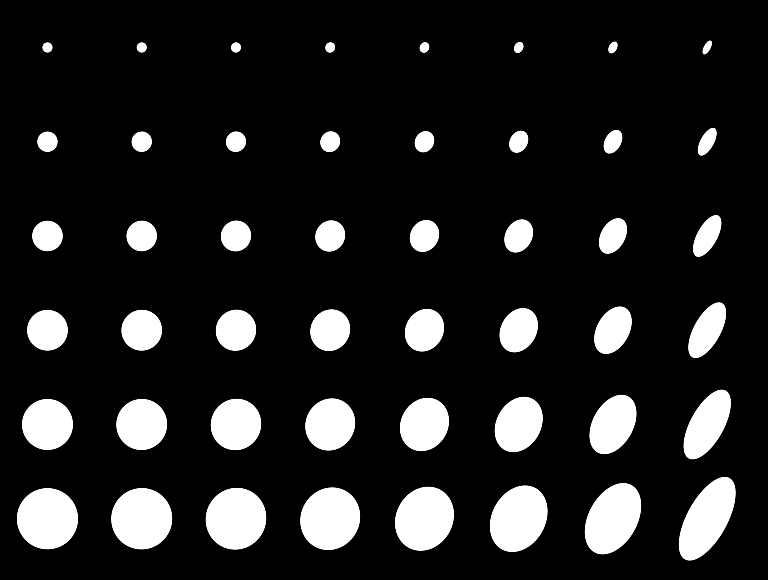
This pattern is drawn by a Shadertoy shader. Its source:

```glsl
#define GRID vec2(8.0, 6.0)
#define CELL 0.1625          // cell side, in canvas heights
#define MARGIN 0.0006        // offset from the top left corner
#define MAX_RADIUS 0.325     // mean radius in the bottom row, in cells
#define MAX_ECCENTRICITY 0.9 // reached in the last column
#define TILT 0.5             // lean of the long axis from vertical, in radians
#define EDGE 0.8             // edge softness, in screen samples

mat2 rotation(float angle) {
    float c = cos(angle), s = sin(angle);
    return mat2(c, s, -s, c);
}

// First-order distance to an axis-aligned ellipse
float ellipseDistance(vec2 p, vec2 axes) {
    float level = length(p / axes);
    float slope = length(p / (axes * axes));
    return level * (level - 1.0) / max(slope, 1e-4);
}

void mainImage(out vec4 fragColor, in vec2 fragCoord) {
    // Grid position, counted from the top left
    vec2 fromTop = vec2(fragCoord.x, iResolution.y - fragCoord.y) / iResolution.y;
    vec2 grid = (fromTop - MARGIN) / CELL;
    vec2 index = clamp(floor(grid), vec2(0.0), GRID - 1.0);
    vec2 local = grid - index - 0.5;

    // Size grows by row, eccentricity by column, at constant area
    float radius = MAX_RADIUS * (index.y + 1.0) / GRID.y;
    float eccentricity = MAX_ECCENTRICITY * index.x / (GRID.x - 1.0);
    float stretch = pow(1.0 - eccentricity * eccentricity, 0.25);
    vec2 axes = radius * vec2(stretch, 1.0 / stretch);

    // Smooth white ellipse on black
    float dist = ellipseDistance(rotation(-TILT) * local, axes);
    float softness = 0.5 * EDGE / (CELL * iResolution.y);
    float ink = 1.0 - smoothstep(-softness, softness, dist);
    fragColor = vec4(vec3(ink), 1.0);
}
```
